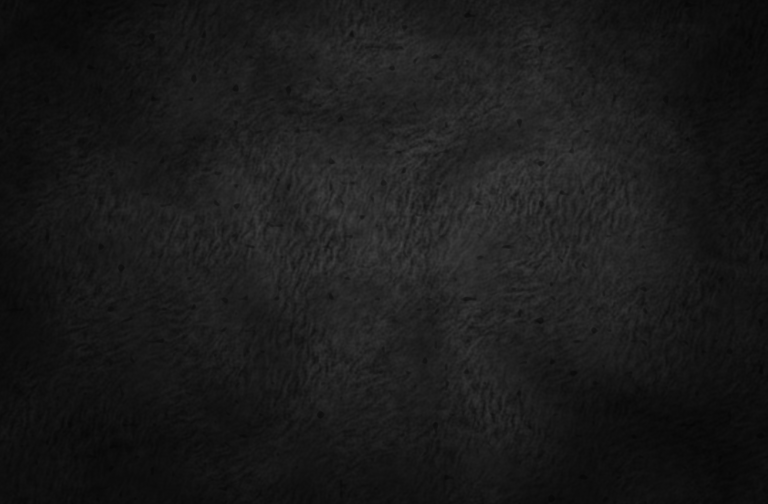
A Shadertoy shader for this texture:

```glsl
#define CENTER_TONE 0.162
#define EDGE_TONE 0.052
#define LIGHT_CENTER vec2(0.53, 0.60)
#define CLOUD_SCALE 3.2
#define CLOUD_CONTRAST 0.85
#define STROKE_SCALE vec2(42.0, 112.0)
#define STROKE_CONTRAST 0.62
#define SPECKLE_SCALE 150.0
#define SPECKLE_CONTRAST 0.28
#define PIT_SCALE 48.0
#define PIT_DEPTH 0.4

// Unit gradient for a lattice cell
vec2 gradientAt(vec2 cell) {
    vec3 h = fract(vec3(cell.xyx) * vec3(0.1031, 0.1030, 0.0973));
    h += dot(h, h.yzx + 33.33);
    float angle = 6.2832 * fract((h.x + h.y) * h.z);
    return vec2(cos(angle), sin(angle));
}

float gradientNoise(vec2 p) {
    vec2 i = floor(p), f = fract(p);
    vec2 u = f * f * f * (f * (f * 6.0 - 15.0) + 10.0);
    vec2 e = vec2(0.0, 1.0);
    float a = dot(gradientAt(i), f);
    float b = dot(gradientAt(i + e.yx), f - e.yx);
    float c = dot(gradientAt(i + e.xy), f - e.xy);
    float d = dot(gradientAt(i + e.yy), f - e.yy);
    return mix(mix(a, b, u.x), mix(c, d, u.x), u.y);
}

vec2 rotate(vec2 p, float angle) {
    float c = cos(angle), s = sin(angle);
    return vec2(c * p.x + s * p.y, c * p.y - s * p.x);
}

float fbm(vec2 p) {
    float sum = 0.0, amplitude = 0.5;
    for (int i = 0; i < 6; i++) {
        sum += amplitude * gradientNoise(p);
        p = rotate(p, 0.6) * 2.03 + 17.3;
        amplitude *= 0.6;
    }
    return sum;
}

// Short ridges running along one direction, slightly bent
float strokes(vec2 p, float angle) {
    vec2 q = rotate(p, angle) * STROKE_SCALE;
    q.y += 0.9 * gradientNoise(p * 38.0 + angle * 50.0);
    return gradientNoise(q + angle * 31.0);
}

// Patches of strokes whose direction drifts across the wall
float brushedRelief(vec2 p) {
    float drift = gradientNoise(p * 4.5 + 61.0);
    float steep = smoothstep(-0.1, 0.25, drift);
    float shallow = smoothstep(0.1, -0.3, drift) * 0.8;
    float relief = mix(strokes(p, 0.85), strokes(p, 1.25), steep);
    return mix(relief, strokes(p, 0.4), shallow);
}

void mainImage(out vec4 fragColor, in vec2 fragCoord) {
    vec2 uv = fragCoord / iResolution.xy;
    vec2 p = fragCoord / iResolution.y;

    // Soft light falling off to the borders
    float falloff = length((uv - LIGHT_CENTER) * vec2(1.08, 0.85));
    float tone = mix(CENTER_TONE, EDGE_TONE, smoothstep(0.08, 0.64, falloff));

    // Worn, cloudy stains
    vec2 warp = vec2(gradientNoise(p * 2.5 + 7.0), gradientNoise(p * 2.5 + 29.0));
    float clouds = fbm(p * CLOUD_SCALE + warp * 0.7 + 11.0);
    tone *= 1.0 + CLOUD_CONTRAST * clouds;

    // Brushed plaster and fine grit
    float roughness = 0.85 + 0.7 * gradientNoise(p * 9.0 + 83.0);
    float relief = STROKE_CONTRAST * brushedRelief(p);
    relief += SPECKLE_CONTRAST * gradientNoise(p * SPECKLE_SCALE);
    tone *= 1.0 + roughness * relief;

    // Sparse dark pits
    float pits = smoothstep(0.36, 0.55, gradientNoise(p * PIT_SCALE + 5.0));
    tone *= 1.0 - PIT_DEPTH * pits;

    fragColor = vec4(vec3(max(tone, 0.0)), 1.0);
}
```
